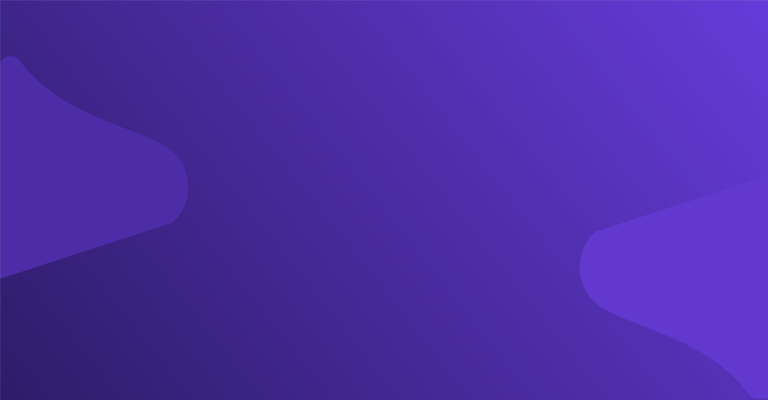
This background is drawn by a WebGL 1 fragment shader. Its source:

```glsl
precision highp float;
// Violet diagonal gradient with two smooth bell-shaped blobs entering from the sides.

uniform vec2 u_resolution;

const float ASPECT = 1.925;
const float CURVE_STEPS = 14.0;

vec2 bezier(vec2 a, vec2 b, vec2 c, vec2 d, float t) {
  float s = 1.0 - t;
  return s * s * s * a + 3.0 * s * s * t * b + 3.0 * s * t * t * c + t * t * t * d;
}

// Blob vertices: sloping shoulder, rounded nose, then two points off the canvas
vec2 outline(float i) {
  vec2 shoulder = vec2(0.406, 0.639);
  if (i <= CURVE_STEPS)
    return bezier(vec2(0.050, 0.847), vec2(0.150, 0.717), vec2(0.301, 0.694),
                  shoulder, i / CURVE_STEPS);
  if (i <= 2.0 * CURVE_STEPS)
    return bezier(shoulder, vec2(0.478, 0.604), vec2(0.497, 0.504),
                  vec2(0.434, 0.444), i / CURVE_STEPS - 1.0);
  return i < 2.0 * CURVE_STEPS + 1.5 ? vec2(-0.1, 0.2705) : vec2(-0.1, 0.815);
}

// Signed distance to the blob, negative inside
float blobDistance(vec2 p) {
  float nearest = 10.0;
  float side = 1.0;
  vec2 a = outline(2.0 * CURVE_STEPS + 2.0);
  for (int i = 0; i < 31; i++) {
    vec2 b = outline(float(i));
    vec2 edge = b - a;
    vec2 toP = p - a;
    float along = clamp(dot(toP, edge) / dot(edge, edge), 0.0, 1.0);
    nearest = min(nearest, length(toP - edge * along));
    // Each crossing of a horizontal ray flips inside and outside
    if ((a.y > p.y) != (b.y > p.y) && toP.x < edge.x * toP.y / edge.y) side = -side;
    a = b;
  }
  float cap = length(p - vec2(0.0263, 0.831)) - 0.0288;
  return min(side * nearest, cap);
}

float coverage(float distance) {
  float pixel = 1.0 / u_resolution.y;
  return 1.0 - smoothstep(-0.7 * pixel, 0.7 * pixel, distance);
}

void main() {
  vec2 uv = gl_FragCoord.xy / u_resolution;
  vec2 p = uv * vec2(ASPECT, 1.0);

  // Gradient from lower left to upper right, a little steeper across than up
  float t = (p.x + 0.8 * p.y) / (ASPECT + 0.8);
  vec3 color = mix(vec3(0.180, 0.110, 0.410), vec3(0.400, 0.231, 0.853), t);

  // The right blob is the left one turned by half a circle
  color = mix(color, vec3(0.300, 0.175, 0.653), coverage(blobDistance(p)));
  vec2 turned = vec2(ASPECT, 0.8640) - p;
  // Its tail runs off the lower right corner, except along the straight edge
  if (turned.y > 0.8) turned.x = max(turned.x, 0.0263);
  color = mix(color, vec3(0.383, 0.221, 0.808), coverage(blobDistance(turned)));

  // Faint light rim on the top and left borders
  float rim = min(p.x, 1.0 - p.y);
  color = mix(color, vec3(0.75, 0.72, 0.85), 0.1 * (1.0 - smoothstep(0.001, 0.004, rim)));

  gl_FragColor = vec4(color, 1.0);
}
```
